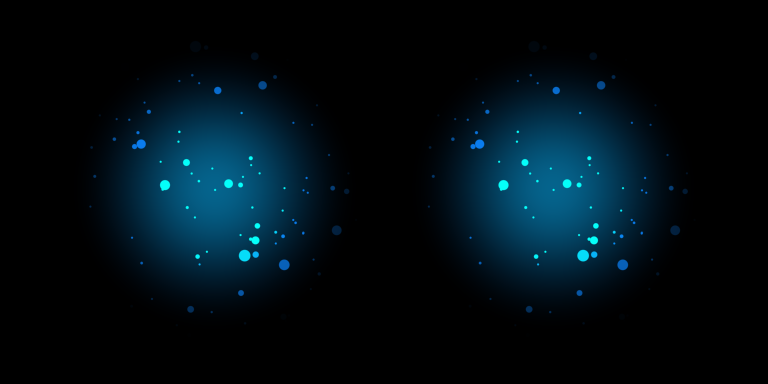
Reproduce this background procedurally as a Shadertoy shader.

```glsl
// Two identical blue glowing discs on black, each sprinkled with cyan and blue dots.

// Lengths are in canvas heights.
const float COLUMNS     = 2.0;
const float PERIOD      = 0.8815;
const float CENTER_Y    = 0.01;
const float GLOW_RADIUS = 0.38;
const vec3  GLOW_COLOR  = vec3(0.02, 0.39, 0.55);

const int   DOT_COUNT   = 105;
const float DOT_SPREAD  = 0.43;
const float DOT_MIN     = 0.0026;
const float DOT_MAX     = 0.0160;
const float DOT_SOFT    = 0.0012;
const vec3  CYAN        = vec3(0.02, 1.00, 0.98);
const vec3  BLUE        = vec3(0.04, 0.50, 0.96);

const float TAU    = 6.2831853;
const float GOLDEN = 0.618034;

float hash(float n) {
    return fract(sin(n * 127.1 + 31.7) * 43758.5453);
}

// Radial glow; green fades a little sooner than blue.
vec3 glow(float r) {
    float fall = 1.0 - smoothstep(0.0, GLOW_RADIUS, r);
    return GLOW_COLOR * pow(vec3(fall), vec3(1.3, 1.12, 1.0));
}

// Dots turn from cyan to blue and dissolve away from the center.
vec3 addDots(vec3 color, vec2 p, float pixel) {
    float edge = max(DOT_SOFT, 0.75 * pixel);
    for (int i = 0; i < DOT_COUNT; i++) {
        float id = float(i);

        // Stratified distance, random direction
        float rank = (id + hash(id)) / float(DOT_COUNT);
        float r = DOT_SPREAD * pow(rank, 0.6);
        float angle = TAU * hash(id + 217.3);
        vec2 center = r * vec2(cos(angle), sin(angle));

        // Many small dots, few large ones
        float size = mix(DOT_MIN, DOT_MAX, pow(fract(id * GOLDEN + 0.3), 5.0));

        vec3 tint = mix(CYAN, BLUE, smoothstep(0.175, 0.225, r));
        float opacity = 1.0 - smoothstep(0.20, 0.40, r);
        float d = length(p - center) - size;
        color = mix(color, tint, opacity * (1.0 - smoothstep(-edge, edge, d)));
    }
    return color;
}

void mainImage(out vec4 fragColor, in vec2 fragCoord) {
    vec2 p = (fragCoord - 0.5 * iResolution.xy) / iResolution.y;

    // Repeat across, centered on the canvas
    float column = clamp(floor(p.x / PERIOD + 0.5 * COLUMNS), 0.0, COLUMNS - 1.0);
    p.x -= (column + 0.5 - 0.5 * COLUMNS) * PERIOD;
    p.y -= CENTER_Y;

    vec3 color = addDots(glow(length(p)), p, 1.0 / iResolution.y);
    fragColor = vec4(color, 1.0);
}
```
